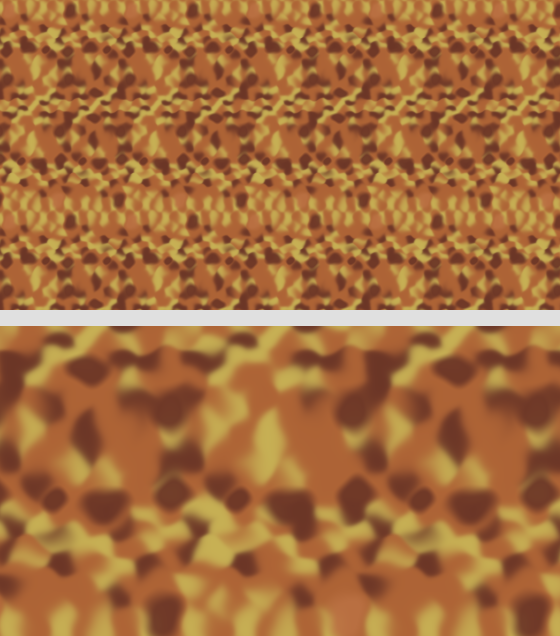
Top: the whole. Bottom: its middle third, enlarged.
Give the GLSL for this pattern, as a WebGL 1 fragment shader.

```glsl
precision highp float;

uniform vec2 u_resolution;

const float TILE = 0.1092;               // tile width as a share of canvas width
const vec2 CELL = vec2(2.0, 3.452);      // full repeat, in tiles
const vec2 PIVOT = vec2(1.55, 1.726);    // half-turn centre, in tiles from top left
const vec2 GRID = vec2(16.0, 28.0);      // patches per repeat
const float JITTER = 0.8;
const float PATCH_SHARPNESS = 4.6;
const float BLOB_SOFTNESS = 0.4;
const float BLOB_STRENGTH = 0.92;
const float SQUASH = 0.02;               // flattening of patches in bands
const float WARP = 0.012;
const float VARIATION = 0.15;            // share of patches differing between tiles
const float TONE_SPREAD = 0.75;          // below 1 keeps neighbours from clumping
const float DARK_SHARE = 0.16;
const float ORANGE_SHARE = 0.48;
const vec3 BROWN = vec3(0.42, 0.21, 0.15);
const vec3 ORANGE = vec3(0.68, 0.39, 0.21);
const vec3 YELLOW = vec3(0.78, 0.69, 0.33);
const vec3 ROSE = vec3(0.73, 0.44, 0.26);
const float TAU = 6.2831853;

float hash(vec2 p) {
  return fract(sin(dot(p, vec2(127.1, 311.7))) * 4375.85);
}

vec3 patchColor(float tone) {
  if (tone < DARK_SHARE) return BROWN;
  return tone < DARK_SHARE + ORANGE_SHARE ? ORANGE : YELLOW;
}

// Odd layered sines keep the half-turn symmetry
vec2 wobble(vec2 p) {
  vec2 a = TAU * p / CELL;
  return WARP * vec2(sin(9.0 * a.y + 4.0 * a.x) + 0.6 * sin(17.0 * a.y - 6.0 * a.x),
                     sin(6.0 * a.x - 5.0 * a.y) + 0.6 * sin(10.0 * a.x + 9.0 * a.y));
}

// Soft cellular patches, repeated and turned about the pivot
vec3 camouflage(vec2 p) {
  vec2 q = p / CELL;
  q.y += SQUASH * sin(3.0 * TAU * q.y);
  vec2 g = q * GRID;
  vec2 base = floor(g);
  vec3 sum = vec3(0.0);
  float total = 0.0;
  for (int j = -1; j <= 1; j++) {
    for (int i = -1; i <= 1; i++) {
      vec2 site = base + vec2(float(i), float(j));
      vec2 id = vec2(site.x, mod(site.y + 0.5 * GRID.y, GRID.y) - 0.5 * GRID.y);
      float turn = id.y < 0.0 ? -1.0 : 1.0;
      if (turn < 0.0) id = -1.0 - id;
      vec2 shared = vec2(mod(id.x, 0.5 * GRID.x), id.y);
      vec2 own = vec2(mod(id.x, GRID.x), id.y);
      vec2 offset = vec2(hash(shared + 3.7), hash(shared + 19.3)) - 0.5;
      vec2 d = g - site - 0.5 - turn * JITTER * offset;
      float varies = step(hash(own + 41.9), VARIATION);
      float tone = mix(hash(shared + 7.1), hash(own + 63.4), varies);
      tone = fract(TONE_SPREAD * tone + 0.5 * mod(shared.x + shared.y, 2.0));
      float weight = exp(-PATCH_SHARPNESS * dot(d, d));
      sum += weight * patchColor(tone);
      total += weight;
    }
  }
  return sum / total;
}

// Coverage of a soft ellipse repeated along x
float blob(vec2 p, vec2 center, vec2 radius, float period) {
  vec2 d = p - center;
  d.x = mod(d.x + 0.5 * period, period) - 0.5 * period;
  float r = length(d / radius);
  return BLOB_STRENGTH * (1.0 - smoothstep(1.0 - BLOB_SOFTNESS, 1.0 + BLOB_SOFTNESS, r));
}

void main() {
  vec2 p = vec2(gl_FragCoord.x, u_resolution.y - gl_FragCoord.y);
  p = p / (u_resolution.x * TILE) - PIVOT;
  p += wobble(p);
  vec3 color = camouflage(p);

  // Fold into one half of the repeat by a half turn
  vec2 f = vec2(p.x, mod(p.y + 0.5 * CELL.y, CELL.y) - 0.5 * CELL.y);
  if (f.y < 0.0) f = -f;

  // Band of clustered blobs, then the large ones
  float dark = blob(f, vec2(0.07, 0.94), vec2(0.12, 0.085), 1.0);
  dark = max(dark, blob(f, vec2(0.45, 0.88), vec2(0.10, 0.08), 1.0));
  dark = max(dark, blob(f, vec2(0.80, 0.92), vec2(0.07, 0.055), 1.0));
  dark = max(dark, blob(f, vec2(0.42, 0.42), vec2(0.10, 0.12), 1.0));
  dark = max(dark, blob(f, vec2(-0.02, 0.20), vec2(0.10, 0.08), CELL.x));
  color = mix(color, BROWN, dark);

  // Outer row alternates brown and rose
  vec2 outer = vec2(0.39, 1.55);
  vec2 outerRadius = vec2(0.10, 0.12);
  color = mix(color, BROWN, blob(f, outer, outerRadius, CELL.x));
  color = mix(color, ROSE, blob(f, outer + vec2(1.0, 0.0), outerRadius, CELL.x));

  gl_FragColor = vec4(color, 1.0);
}
```
